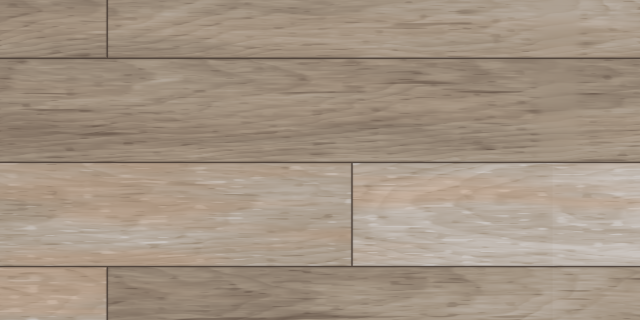
A WebGL 1 fragment shader for this texture:

```glsl
precision highp float;
// Weathered oak floor: four staggered rows of long planks split by thin seams.
// Each plank has its own tone and nested arch-shaped growth rings, built from a
// warped parabolic field, then covered with fibres, pores, flecks and cracks.

uniform vec2 u_resolution;

// Layout, in canvas heights
const float PLANK_HEIGHT = 0.3255;
const float PLANK_LENGTH = 2.4;
const float FIRST_SEAM_Y = 0.167;
const vec3 JOINT_X = vec3(0.335, 1.10, 2.2);   // joint position, cycling by row
const float SEAM_HALF_WIDTH = 0.0018;

// Plank tones from the bottom row up, left and right of the joint
const vec4 TONE_LEFT = vec4(0.77, 0.69, 0.46, 0.49);
const vec4 TONE_RIGHT = vec4(0.48, 0.76, 0.50, 0.56);
const float TONE_SLOPE = 0.08;

// Grain
const float RING_FREQ = 4.0;
const float ARCH_CURVE = 36.0;
const float LATEWOOD_DEPTH = 0.17;
const float FIBRE_DEPTH = 0.26;
const float PORE_DEPTH = 0.17;
const float CRACK_DEPTH = 0.28;

// Retouched places: a soft smear above, a faint tone step below
const float SMEAR_X = 1.745;
const float SMEAR_HALF_WIDTH = 0.09;
const float STEP_X = 1.727;

const vec3 DARK_WOOD = vec3(0.43, 0.365, 0.315);
const vec3 MID_WOOD = vec3(0.64, 0.58, 0.51);
const vec3 PALE_WOOD = vec3(0.79, 0.765, 0.745);
const vec3 PEACH_WOOD = vec3(0.73, 0.61, 0.51);
const vec3 SEAM_COLOR = vec3(0.29, 0.24, 0.21);

float hash(vec2 p) {
  vec3 q = fract(vec3(p.xyx) * 0.1031);
  q += dot(q, q.yzx + 33.33);
  return fract((q.x + q.y) * q.z);
}

float noise(vec2 p) {
  vec2 i = floor(p);
  vec2 f = fract(p);
  f = f * f * (3.0 - 2.0 * f);
  return mix(mix(hash(i), hash(i + vec2(1.0, 0.0)), f.x),
             mix(hash(i + vec2(0.0, 1.0)), hash(i + vec2(1.0, 1.0)), f.x), f.y);
}

float fbm(vec2 p) {
  float sum = 0.0;
  float amp = 0.57;
  for (int i = 0; i < 3; i++) {
    sum += amp * noise(p);
    p = p * 2.03 + 17.3;
    amp *= 0.5;
  }
  return sum;
}

vec3 woodRamp(float v) {
  vec3 lower = mix(DARK_WOOD, MID_WOOD, clamp(2.0 * v, 0.0, 1.0));
  return mix(lower, PALE_WOOD, clamp(2.0 * v - 1.0, 0.0, 1.0));
}

void main() {
  vec2 p = gl_FragCoord.xy / u_resolution.y;
  float pixel = 1.0 / u_resolution.y;

  // Row, plank and local height
  float rowPos = (p.y - FIRST_SEAM_Y) / PLANK_HEIGHT;
  float row = floor(rowPos);
  float localY = rowPos - row;
  float cycle = mod(row + 1.0, 3.0);
  float joint = cycle < 0.5 ? JOINT_X.x : (cycle < 1.5 ? JOINT_X.y : JOINT_X.z);
  float along = (p.x - joint) / PLANK_LENGTH;
  float side = floor(along) + 1.0;
  vec2 id = vec2(row + 5.0, side + 3.0);
  vec2 seed = vec2(hash(id), hash(id + 31.7)) * 90.0 + 10.0;
  vec4 rowPick = vec4(equal(vec4(row), vec4(-1.0, 0.0, 1.0, 2.0)));
  float tone = dot(rowPick, side < 0.5 ? TONE_LEFT : TONE_RIGHT);
  float paleness = smoothstep(0.55, 0.72, tone);

  // Warped arches: wide bands at the apex, tight lines toward the edges
  float apexY = 0.45 + 0.4 * hash(id + 5.1);
  float dy = (localY - apexY) * PLANK_HEIGHT;
  float heading = mix(1.0, -1.0, paleness * step(0.5, side));
  vec2 q = p + seed;
  float field = heading * p.x + ARCH_CURVE * dy * dy
              + 1.0 * fbm(q * vec2(1.6, 6.0)) + 0.22 * fbm(q * vec2(7.0, 30.0));
  float ring = field * RING_FREQ;
  float phase = fract(ring);
  float latewood = phase * phase * smoothstep(1.0, 0.8, phase);
  float bands = noise(vec2(ring * 0.8, seed.x));

  // Fine detail, calmed inside the smear
  float smear = step(0.5, row) * (1.0 - smoothstep(0.4, 1.0, abs(p.x - SMEAR_X) / SMEAR_HALF_WIDTH));
  float detail = 1.0 - 0.85 * smear;
  float slant = 0.02 * fbm(q * vec2(3.0, 5.0));
  vec2 g = q + vec2(0.0, slant);
  float fibre = 0.55 * noise(g * vec2(9.0, 150.0)) + 0.45 * noise(g * vec2(24.0, 210.0));
  float pores = smoothstep(0.68, 0.92, noise(g * vec2(22.0, 170.0) + 7.0));
  float flecks = smoothstep(0.74, 0.95, noise(g * vec2(17.0, 140.0) + 43.0));
  float cracks = smoothstep(0.80, 0.95, noise(g * vec2(5.0, 75.0) + 61.0))
               * smoothstep(0.50, 0.75, noise(q * vec2(2.5, 9.0) + 23.0));

  // Wood value, from dark to pale
  float broad = fbm(q * vec2(1.8, 11.0) + 3.0) - 0.5;
  float v = tone + TONE_SLOPE * (p.x - 1.0) + 0.34 * broad + 0.18 * (bands - 0.5);
  v -= LATEWOOD_DEPTH * latewood * (0.5 + fibre) * mix(1.0, 0.6, smear);
  v += detail * (FIBRE_DEPTH * (fibre - 0.5) - PORE_DEPTH * pores * (0.4 + latewood)
     + 0.15 * flecks * (0.4 + paleness) - CRACK_DEPTH * cracks * (1.0 - 0.6 * paleness));
  v += 0.05 * step(row, 0.5) * smoothstep(STEP_X - pixel, STEP_X + pixel, p.x);
  vec3 color = woodRamp(v);
  float peach = smoothstep(0.42, 0.72, fbm(q * vec2(1.3, 14.0) + 71.0));
  color = mix(color, PEACH_WOOD * (0.8 + 0.3 * v), peach * mix(0.15, 0.55, paleness));

  // Seams and joints
  float rowGap = min(localY, 1.0 - localY) * PLANK_HEIGHT;
  float jointGap = abs(along - floor(along + 0.5)) * PLANK_LENGTH;
  float gap = min(rowGap, jointGap);
  float seam = 1.0 - smoothstep(SEAM_HALF_WIDTH - 0.5 * pixel, SEAM_HALF_WIDTH + 0.7 * pixel, gap);
  color *= 1.0 - 0.10 * (1.0 - smoothstep(0.0, 0.009, gap));
  gl_FragColor = vec4(mix(color, SEAM_COLOR, 0.9 * seam), 1.0);
}
```
